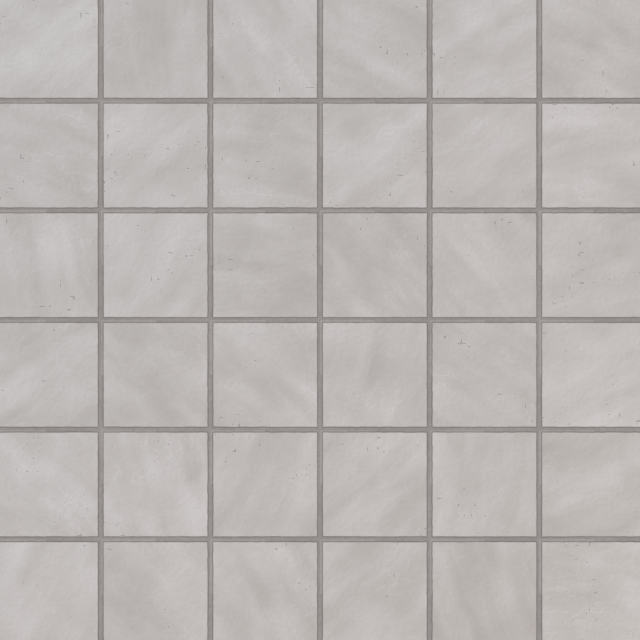
Give the GLSL for this texture, as a WebGL 2 fragment shader.

```glsl
#version 300 es
precision highp float;
// Square grey stone tiles on a regular grid with narrow recessed grout.
// Each tile gets its own tone, cloud pattern and streak direction from hashes;
// rounded box distances separate the tiles from the gritty, shaded joints.

uniform vec2 u_resolution;
out vec4 fragColor;

const float PITCH = 0.1713;
const vec2 GRID_ORIGIN = vec2(0.1574);
const float JOINT_HALF = 0.0044;
const float CORNER_RADIUS = 0.0012;

const vec3 TILE_DARK = vec3(0.700, 0.680, 0.667);
const vec3 TILE_LIGHT = vec3(0.797, 0.780, 0.777);
const vec3 GROUT_LIGHT = vec3(0.620, 0.598, 0.588);
const vec3 GROUT_DARK = vec3(0.500, 0.478, 0.470);

float hash(vec2 p) {
    vec3 q = fract(vec3(p.xyx) * 0.1031);
    q += dot(q, q.yzx + 33.33);
    return fract((q.x + q.y) * q.z);
}

float noise(vec2 p) {
    vec2 i = floor(p);
    vec2 f = fract(p);
    f = f * f * (3.0 - 2.0 * f);
    float low = mix(hash(i), hash(i + vec2(1.0, 0.0)), f.x);
    float high = mix(hash(i + vec2(0.0, 1.0)), hash(i + vec2(1.0)), f.x);
    return mix(low, high, f.y);
}

float fbm(vec2 p) {
    float sum = 0.0;
    float weight = 0.5;
    for (int i = 0; i < 5; i++) {
        sum += weight * noise(p);
        p = mat2(1.6, 1.2, -1.2, 1.6) * p + 17.3;
        weight *= 0.5;
    }
    return sum / 0.96875;
}

mat2 rotation(float angle) {
    float c = cos(angle);
    float s = sin(angle);
    return mat2(c, s, -s, c);
}

float roundedBox(vec2 p, float halfSize, float radius) {
    vec2 q = abs(p) - halfSize + radius;
    return length(max(q, 0.0)) + min(max(q.x, q.y), 0.0) - radius;
}

// Fine leathery relief, lit from the upper left.
float relief(vec2 p, float scale) {
    vec2 q = p * scale;
    return noise(q) - noise(q + vec2(-0.6, 0.6));
}

vec3 tileColor(vec2 p, vec2 local, vec2 id) {
    vec2 seed = 40.0 + 31.0 * vec2(hash(id + 11.0), hash(id + 27.0));
    float angle = 3.14159 * hash(id + 53.0);
    vec2 along = rotation(angle) * local;

    // Broad clouds and directional smears
    float cloud = fbm(local * 17.0 + seed);
    vec2 warp = 0.8 * vec2(cloud, fbm(local * 24.0 + seed.yx));
    float streak = fbm(along * vec2(11.0, 46.0) + seed + warp);
    float tone = 0.5 + 0.75 * (cloud - 0.5) + 0.65 * (streak - 0.5);
    tone += 0.24 * (hash(id + 71.0) - 0.5);

    // Pale broken creases, limited to patches
    float crease = abs(fbm(along * vec2(22.0, 52.0) + seed.yx + warp) - 0.5);
    float patches = smoothstep(0.48, 0.68, fbm(local * 20.0 + seed + 9.0));
    tone += 0.20 * patches * (1.0 - smoothstep(0.0, 0.03, crease));

    // Surface grain
    float roughness = 0.5 + 0.8 * cloud;
    tone += roughness * (0.13 * relief(p, 210.0) + 0.10 * relief(p + 3.0, 380.0));
    vec3 color = mix(TILE_DARK, TILE_LIGHT, clamp(tone, 0.0, 1.0));

    // Rare dark pits
    float pit = smoothstep(0.90, 0.97, noise(p * 190.0 + 5.0));
    pit *= smoothstep(0.66, 0.76, noise(p * 23.0 + 8.0));
    color *= 1.0 - 0.13 * pit;

    // Cool upper left drifting to warm lower right
    float warmth = 0.5 * (p.x - p.y);
    return color + warmth * vec3(0.014, 0.0, -0.008);
}

vec3 groutColor(vec2 p, vec2 local, float depth) {
    float grit = 0.6 * noise(p * 330.0) + 0.4 * noise(p * 170.0 + 4.0);
    float wear = fbm(p * 19.0 + 60.0);
    float rise = smoothstep(0.0, 0.0028, depth);
    // Shadow under the tile above and beside the tile to the left
    float shadowed = step(0.0, max(local.x, -local.y));
    float light = rise * 0.75 + 0.30 * (1.0 - shadowed);
    light += 0.40 * (grit - 0.5) + 0.35 * (wear - 0.5);
    return mix(GROUT_DARK, GROUT_LIGHT, clamp(light, 0.0, 1.15));
}

void main() {
    vec2 p = gl_FragCoord.xy / u_resolution;
    float pixel = 1.0 / min(u_resolution.x, u_resolution.y);
    vec2 grid = (p - GRID_ORIGIN) / PITCH;
    vec2 id = floor(grid);
    vec2 local = (fract(grid) - 0.5) * PITCH;

    // Slightly uneven tile rims
    float rim = roundedBox(local, 0.5 * PITCH - JOINT_HALF, CORNER_RADIUS);
    rim += 0.0007 * (noise(p * 120.0) - 0.5);
    float joint = smoothstep(-0.75 * pixel, 0.75 * pixel, rim);

    vec3 tile = tileColor(p, local, id);
    tile *= 1.0 - 0.05 * smoothstep(-0.0022, 0.0, rim);
    fragColor = vec4(mix(tile, groutColor(p, local, rim), joint), 1.0);
}
```
